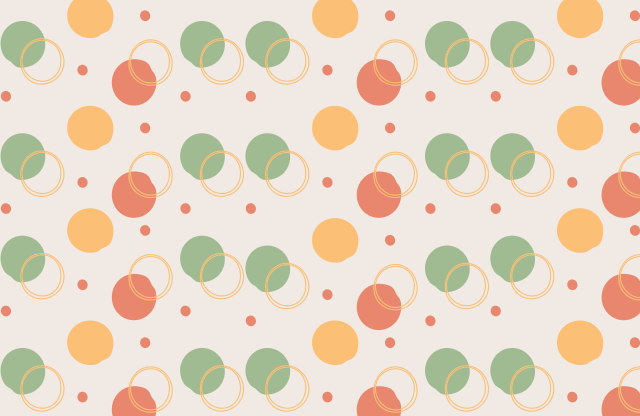
Reproduce this pattern procedurally as a Shadertoy shader.

```glsl
// Repeating motif of hand-cut green, amber and coral blobs, double rings and small dots.

const vec3 CREAM = vec3(0.945, 0.914, 0.89);
const vec3 GREEN = vec3(0.627, 0.73, 0.573);
const vec3 AMBER = vec3(0.985, 0.75, 0.46);
const vec3 CORAL = vec3(0.908, 0.53, 0.43);

// Lengths are percentages of the canvas height.
const float TILE_WIDTH = 58.87;
const float ROW_PITCH = 26.99;
const float ROW_JOG = 2.37;      // one narrower row gap in every column
const float PAIR_SPACING = 43.17;
const float BLOB_RADIUS = 5.46;
const float DOT_RADIUS = 1.25;
const float RING_HALF_WIDTH = 0.13;

vec3 paint(vec3 base, vec3 ink, float dist, float pixel) {
    return mix(base, ink, clamp(0.5 - dist / pixel, 0.0, 1.0));
}

float bell(float x, float width) {
    return exp(-x * x / (width * width));
}

// Rough disc with a notch at the given angle and a bulge just past it.
float blobDistance(vec2 p, float radius, float notchAngle) {
    vec2 axis = vec2(cos(notchAngle), sin(notchAngle));
    float a = atan(axis.x * p.y - axis.y * p.x, dot(axis, p));
    float wobble = 0.02 * cos(2.0 * (a - 0.87))
                 - 0.05 * bell(a, 0.2) + 0.03 * bell(a - 0.42, 0.25);
    return length(p) - radius * (1.0 + wobble);
}

float dotDistance(vec2 p) {
    float a = atan(p.y, p.x);
    return length(p) - DOT_RADIUS * (1.0 + 0.03 * cos(2.0 * a + 2.5));
}

// Slightly tall, uneven loop drawn with a thin line.
float loopDistance(vec2 p, float radius, float phase) {
    float a = atan(p.y, p.x);
    float r = radius - 0.13 * cos(2.0 * a) + 0.06 * cos(3.0 * a + phase);
    return abs(length(p) - r) - RING_HALF_WIDTH;
}

float doubleRingDistance(vec2 p, vec2 innerShift, float phase) {
    float outer = loopDistance(p, 5.32, phase);
    float inner = loopDistance(p - innerShift, 4.8, phase + 2.4);
    return min(outer, inner);
}

// Green blob, its ring and the dot below.
vec3 greenGroup(vec3 col, vec2 p, float pixel) {
    col = paint(col, GREEN, blobDistance(p - vec2(5.5, -10.6), BLOB_RADIUS, 4.12), pixel);
    col = paint(col, CORAL, dotDistance(p - vec2(1.43, -23.15)), pixel);
    float ring = doubleRingDistance(p - vec2(10.14, -14.8), vec2(-0.12, 0.2), 0.6);
    return paint(col, AMBER, ring, pixel);
}

// Amber blob with two dots, and the coral blob with its ring.
vec3 warmGroup(vec3 col, vec2 p, float pixel) {
    col = paint(col, AMBER, blobDistance(p - vec2(21.71, -3.8), BLOB_RADIUS, 5.29), pixel);
    col = paint(col, CORAL, dotDistance(p - vec2(34.9, -3.78)), pixel);
    col = paint(col, CORAL, dotDistance(p - vec2(19.84, -16.85)), pixel);
    col = paint(col, CORAL, blobDistance(p - vec2(32.23, -19.8), BLOB_RADIUS, 0.61), pixel);
    float ring = doubleRingDistance(p - vec2(36.2, -15.1), vec2(-0.1, 0.15), 1.5);
    return paint(col, AMBER, ring, pixel);
}

void mainImage(out vec4 fragColor, in vec2 fragCoord) {
    float pixel = 100.0 / iResolution.y;
    vec2 p = fragCoord * pixel;

    // Fold the canvas into columns.
    float margin = 0.15;
    float column = floor((p.x + margin) / TILE_WIDTH);
    p.x -= column * TILE_WIDTH;

    // The tight gap falls one row lower in odd columns.
    float jogRow = 2.0 + mod(column, 2.0);

    vec3 col = CREAM;
    for (int row = 0; row < 4; row++) {
        float r = float(row);
        float top = 100.0 - r * ROW_PITCH + ROW_JOG * step(jogRow, r);
        vec2 local = vec2(p.x, p.y - top);
        col = warmGroup(col, local, pixel);
        for (int i = 0; i < 2; i++) {
            vec2 shift = vec2(PAIR_SPACING * float(i), 0.0);
            col = greenGroup(col, local - shift, pixel);
        }
    }
    fragColor = vec4(col, 1.0);
}
```
